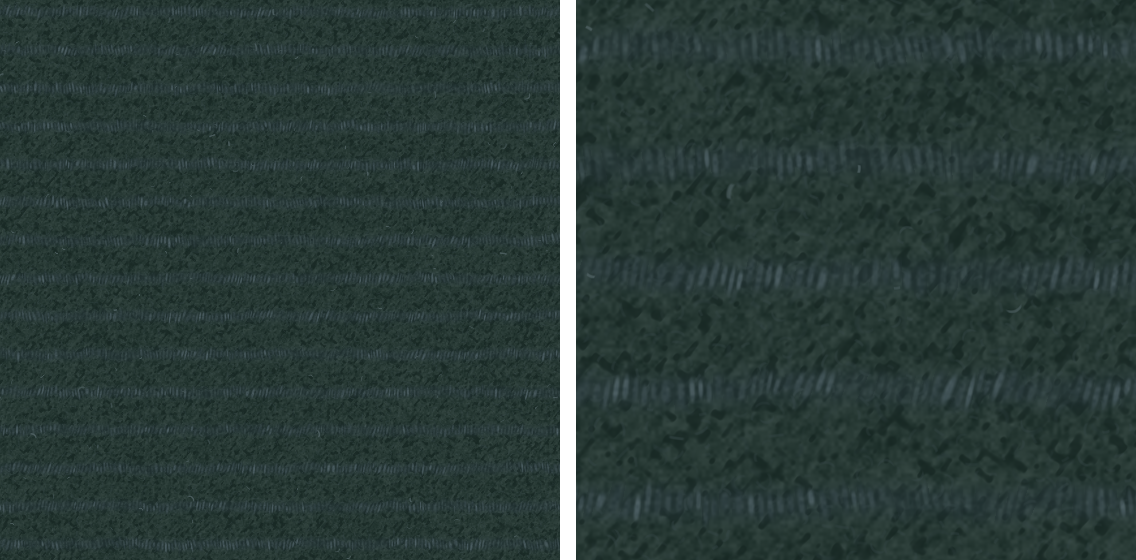
Left, the full canvas; right, a detail of the centre.
Reproduce this texture procedurally as a WebGL 1 fragment shader.

```glsl
precision highp float;
// Dark green felted wool cloth with thin slate-blue rows of slanted stitches.
uniform vec2 u_resolution;

float hash(vec2 p) {
  p = fract(p * vec2(0.1031, 0.1130));
  p += dot(p, p.yx + 33.33);
  return fract((p.x + p.y) * p.x * 7.31 + p.y * 5.17);
}

float noise(vec2 p) {
  vec2 i = floor(p), f = fract(p);
  f = f * f * (3.0 - 2.0 * f);
  return mix(mix(hash(i), hash(i + vec2(1.0, 0.0)), f.x),
             mix(hash(i + vec2(0.0, 1.0)), hash(i + vec2(1.0, 1.0)), f.x), f.y);
}

mat2 rotation(float a) {
  return mat2(cos(a), -sin(a), sin(a), cos(a));
}

// Short curved hairs, one per cell: x = faint hair, y = rare bright hair.
vec2 hairs(vec2 p) {
  vec2 cover = vec2(0.0);
  for (int j = -1; j <= 1; j++) {
    for (int i = -1; i <= 1; i++) {
      vec2 cell = floor(p) + vec2(float(i), float(j));
      vec2 center = cell + vec2(hash(cell + 11.0), hash(cell + 47.0));
      vec2 q = rotation(6.283 * hash(cell + 83.0)) * (p - center);
      q.y += (hash(cell + 131.0) - 0.5) * 3.0 * q.x * q.x;
      float reach = 0.2 + 0.35 * hash(cell + 173.0);
      float hair = smoothstep(0.13, 0.02, abs(q.y)) * smoothstep(reach, reach * 0.6, abs(q.x));
      float kind = hash(cell + 211.0);
      cover = max(cover, hair * vec2(kind, smoothstep(0.985, 1.0, kind)));
    }
  }
  return cover;
}

void main() {
  vec2 uv = gl_FragCoord.xy / u_resolution;

  // Felted ground: slanted tufts, fine grain and many small dark pits
  vec2 slanted = rotation(0.9) * uv;
  float tufts = noise(slanted * vec2(150.0, 270.0) + 20.0);
  float grain = noise(uv * 430.0 + 70.0);
  float cloud = noise(uv * 11.0) * 0.5 + noise(uv * 37.0) * 0.5;
  float pits = smoothstep(0.58, 0.88, noise(slanted * vec2(170.0, 235.0) + 300.0));
  vec3 color = vec3(0.155, 0.225, 0.205) + (tufts - 0.5) * 0.062 + (grain - 0.5) * 0.055;
  color += (cloud - 0.5) * 0.010;
  color = mix(color, vec3(0.085, 0.148, 0.132), pits * 0.75);

  // Stitch rows with a slight wobble
  float y = uv.y * 14.74 + 0.088;
  float row = floor(y);
  float d = fract(y) - 0.5 + (noise(vec2(uv.x * 24.0, row * 7.0 + 3.0)) - 0.5) * 0.08;

  // Stitches lean either way in patches and vary in spacing, length and tone
  float lean = (noise(vec2(uv.x * 15.0, row * 5.0 + 60.0)) - 0.4) * 6.5;
  float along = uv.x * 160.0 - lean * d + 1.1 * noise(vec2(uv.x * 55.0, row * 3.0 + 9.0));
  vec2 stitch = vec2(floor(along), row * 13.0 + 5.0);
  float across = abs(fract(along) - 0.5);
  float tone = hash(stitch + 61.0);
  float halfLength = 0.075 + 0.085 * hash(stitch);
  float end = abs(d + 0.11 * (hash(stitch + 29.0) - 0.5)) / halfLength;
  float body = smoothstep(1.25, 0.35, end);
  float strand = smoothstep(0.46, 0.08, across + 0.12 * end * end);
  float wear = 0.35 + 0.65 * smoothstep(0.2, 0.6, noise(vec2(uv.x * 34.0, row * 11.0 + 30.0)));

  // Bluish haze around each row, dark gaps, then the strands themselves
  float haze = smoothstep(0.25, 0.03, abs(d));
  color += vec3(0.016, 0.015, 0.028) * haze;
  color = mix(color, vec3(0.135, 0.195, 0.200), body * (1.0 - strand) * 0.5);
  vec3 yarn = mix(vec3(0.185, 0.250, 0.258), vec3(0.300, 0.370, 0.390), tone * tone);
  yarn += (grain - 0.5) * 0.06;
  color = mix(color, yarn, body * wear * strand * 0.9);

  // Loose fuzz over everything, in a fine and a longer layer
  vec2 fine = hairs(uv * 95.0 + 15.0);
  vec2 longer = hairs(uv * 58.0 + 140.0);
  color = mix(color, vec3(0.215, 0.282, 0.288), fine.x * 0.42);
  color = mix(color, vec3(0.205, 0.272, 0.285), longer.x * 0.30);
  color = mix(color, vec3(0.370, 0.440, 0.450), max(fine.y, longer.y) * 0.6);

  gl_FragColor = vec4(color, 1.0);
}
```
